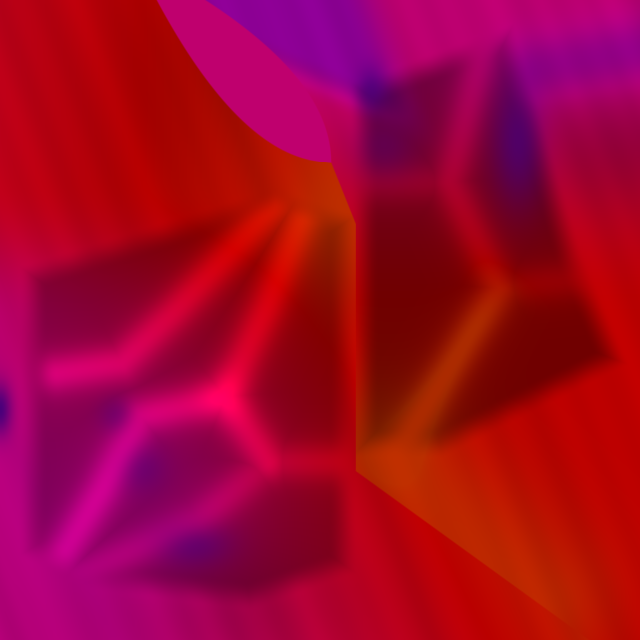
Write a Shadertoy shader that draws this background.

```glsl
// Abstract folded glass: red to violet fields, split by a seam, with dark facets and glowing ridges.
#define FACET_SOFTNESS 0.035
#define LEFT_SHADE 0.70
#define RIGHT_SHADE 0.60
#define RIDGE_WIDTH 0.030
#define STREAK_SCALE 17.0
#define STREAK_AMOUNT 0.09
#define LENS_COLOR vec3(0.75, 0.0, 0.43)
#define INDIGO vec3(0.29, 0.0, 0.48)

float hash(float n) { return fract(sin(n * 127.1) * 437.585) * 2.0 - 1.0; }

// One-dimensional gradient noise
float noise(float x) {
    float i = floor(x), f = x - i;
    float w = f * f * f * (f * (f * 6.0 - 15.0) + 10.0);
    return mix(hash(i) * f, hash(i + 1.0) * (f - 1.0), w);
}

float blob(vec2 p, vec2 center, vec2 radius) {
    vec2 q = (p - center) / radius;
    return exp(-dot(q, q));
}

float segment(vec2 p, vec2 a, vec2 b) {
    vec2 d = b - a;
    return length(p - a - d * clamp(dot(p - a, d) / dot(d, d), 0.0, 1.0));
}

float chain(vec2 p, vec2 a, vec2 b, vec2 c, vec2 d) {
    return min(segment(p, a, b), min(segment(p, b, c), segment(p, c, d)));
}

// Signed distance to a line, positive on the right of a -> b
float side(vec2 p, vec2 a, vec2 b) {
    vec2 d = normalize(b - a);
    return dot(p - a, vec2(d.y, -d.x));
}

float glow(float d) {
    float q = d / RIDGE_WIDTH;
    return 0.8 * exp(-q * q) + 0.2 * exp(-q * q * 0.25);
}

// Orange below 0, red at 0, magenta near 0.6, violet at 1
vec3 heatColor(float t) {
    float violet = smoothstep(0.62, 1.0, t);
    return vec3(0.73 - 0.18 * violet, 0.6 * clamp(-t, 0.0, 0.3),
                0.72 * clamp(t, 0.0, 1.0) - 0.14 * violet);
}

float cover(float d) { return smoothstep(-0.75, 0.75, d / max(fwidth(d), 0.0001)); }

vec3 leftField(vec2 p, float streak) {
    float low = min(0.88 - 1.15 * p.x - 0.62 * p.y, 0.67)
              + 0.24 * blob(p, vec2(0.27, 0.26), vec2(0.17));
    float high = 0.13 - 0.58 * p.x;
    float t = mix(low, high, smoothstep(0.5, 0.72, p.y));
    t -= 0.12 * blob(p, vec2(0.52, 0.66), vec2(0.07, 0.13));

    // Facet outline
    float m = min(side(p, vec2(0.04, 0.577), vec2(0.43, 0.698)), 0.547 - p.x);
    m = min(m, side(p, vec2(0.43, 0.698), vec2(0.555, 0.655)));
    m = min(m, side(p, vec2(0.56, 0.115), vec2(0.39, 0.056)));
    m = min(m, side(p, vec2(0.39, 0.056), vec2(0.13, 0.09)));
    m = min(m, p.x - 0.04);
    m = min(m, side(p, vec2(0.13, 0.09), vec2(0.045, 0.135)));
    float inside = smoothstep(-0.012, FACET_SOFTNESS, m);

    // Branching ridges
    float upper = chain(p, vec2(0.43, 0.68), vec2(0.27, 0.51), vec2(0.19, 0.433), vec2(0.09, 0.417));
    float spoke = chain(p, vec2(0.47, 0.655), vec2(0.417, 0.52), vec2(0.352, 0.38), vec2(0.42, 0.278));
    float lower = chain(p, vec2(0.352, 0.38), vec2(0.22, 0.35), vec2(0.16, 0.235), vec2(0.09, 0.12));
    float base = chain(p, vec2(0.55, 0.278), vec2(0.42, 0.278), vec2(0.31, 0.186), vec2(0.12, 0.1));
    float ridge = max(max(glow(upper), glow(spoke)), max(glow(lower), 0.65 * glow(base)));
    float light = mix(1.0, LEFT_SHADE + 0.46 * ridge, inside);
    light += 0.28 * blob(p, vec2(0.35, 0.38), vec2(0.04)) + streak * (1.0 - inside);
    light -= 0.13 * blob(p, vec2(0.28, 0.9), vec2(0.14, 0.25));
    light -= 0.12 * blob(p, vec2(0.34, 0.04), vec2(0.2, 0.1));
    vec3 color = heatColor(t) * light;

    // Indigo pools
    float pool = blob(p, vec2(0.0, 0.36), vec2(0.018, 0.04))
               + 0.5 * blob(p, vec2(0.185, 0.35), vec2(0.03))
               + 0.5 * blob(p, vec2(0.22, 0.27), vec2(0.04))
               + 0.65 * blob(p, vec2(0.3, 0.15), vec2(0.06, 0.035));
    return mix(color, INDIGO, min(pool, 1.0) * (1.0 - 0.5 * ridge * inside));
}

vec3 rightField(vec2 p, float streak) {
    float t = 0.6 * smoothstep(0.5, 0.95, p.y);
    float violet = (1.0 - smoothstep(0.53, 0.62, p.x - 0.35 * (1.0 - p.y)))
                 * smoothstep(-0.04, 0.03, p.y - 0.92 + 0.44 * (p.x - 0.4));
    float band = segment(p, vec2(0.84, 0.89), vec2(1.02, 0.925)) / 0.055;
    float ember = segment(p, vec2(0.57, 0.3), vec2(0.84, 0.06)) / 0.12;
    t += 0.3 * exp(-band * band) - 0.25 * exp(-ember * ember);
    t = mix(t, 1.0, violet);

    // Facet outline, with one inward corner on the right
    float m = min(side(p, vec2(0.562, 0.865), vec2(0.78, 0.945)), p.x - 0.558);
    m = min(m, max(side(p, vec2(0.8, 0.94), vec2(0.9, 0.6)), side(p, vec2(0.9, 0.6), vec2(0.97, 0.435))));
    m = min(m, min(side(p, vec2(0.97, 0.435), vec2(0.68, 0.29)), p.y - 0.295));
    float inside = smoothstep(-0.012, FACET_SOFTNESS, m);

    // Ridges, turning orange toward the bottom
    float spine = chain(p, vec2(0.76, 0.94), vec2(0.703, 0.715), vec2(0.78, 0.55), vec2(0.62, 0.29));
    float arms = min(segment(p, vec2(0.57, 0.715), vec2(0.703, 0.715)),
                     segment(p, vec2(0.78, 0.55), vec2(0.91, 0.565)));
    float ridge = max(glow(spine), 0.6 * glow(arms));
    t -= 0.3 * glow(spine) * smoothstep(0.64, 0.48, p.y);
    float light = mix(1.0 + streak, RIGHT_SHADE + 0.32 * ridge, inside);
    light -= 0.2 * blob(p, vec2(0.98, 0.77), vec2(0.16, 0.1));
    vec3 color = heatColor(t) * light;

    // Indigo pools
    float pool = 0.75 * blob(p, vec2(0.81, 0.78), vec2(0.04, 0.1))
               + 0.7 * blob(p, vec2(0.58, 0.86), vec2(0.022, 0.035))
               + 0.4 * blob(p, vec2(0.6, 0.77), vec2(0.05));
    return mix(color, INDIGO, min(pool, 1.0));
}

void mainImage(out vec4 fragColor, in vec2 fragCoord) {
    vec2 p = fragCoord / iResolution.xy;
    float streak = STREAK_AMOUNT * 2.0 * noise(STREAK_SCALE * (p.x + 0.38 * p.y));

    // Seam: diagonal foot, upright middle, curved top
    float rise = max(p.y - 0.746, 0.0);
    float seam = 0.556 + 1.38 * max(0.264 - p.y, 0.0)
               - 0.4 * clamp(p.y - 0.65, 0.0, 0.096) - 3.05 * rise * rise;
    float lensEdge = 0.517 - 0.54 * sqrt(rise);

    vec3 color = mix(leftField(p, streak), LENS_COLOR, cover(p.x - lensEdge) * cover(p.y - 0.746));
    color = mix(color, rightField(p, streak), cover(p.x - seam));
    fragColor = vec4(clamp(color, 0.0, 1.0), 1.0);
}
```
